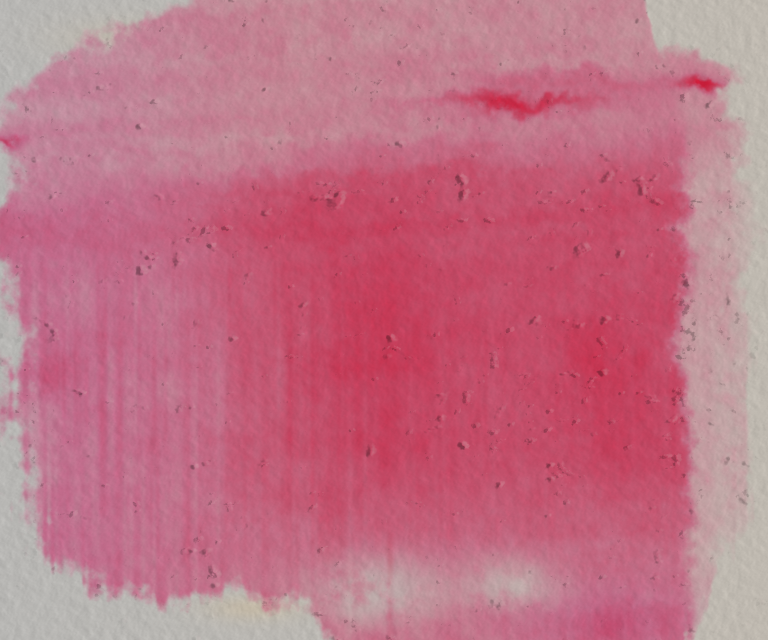
Give the GLSL for this texture, as a WebGL 2 fragment shader.

```glsl
#version 300 es
precision highp float;

#define PAPER vec3(0.73, 0.718, 0.697)
#define PALE vec3(0.765, 0.625, 0.635)
#define ROSE vec3(0.762, 0.43, 0.525)
#define CRIMSON vec3(0.762, 0.265, 0.375)
#define RED vec3(0.79, 0.12, 0.23)
#define CREAM vec3(0.8, 0.73, 0.61)
#define ASPECT 1.2
#define EDGE_ROUGH 0.1
#define STREAKS 0.34
#define GRAIN 0.17
#define CRUMBS 0.3

uniform vec2 u_resolution;
out vec4 fragColor;

float hash(vec2 p) {
    vec3 q = fract(p.xyx * vec3(0.1031, 0.103, 0.0973));
    q += dot(q, q.yzx + 33.33);
    return fract((q.x + q.y) * q.z);
}

float noise(vec2 p) {
    vec2 i = floor(p), f = fract(p);
    f = f * f * (3.0 - 2.0 * f);
    return mix(mix(hash(i), hash(i + vec2(1, 0)), f.x),
               mix(hash(i + vec2(0, 1)), hash(i + vec2(1, 1)), f.x), f.y);
}

float fbm(vec2 p) {
    float sum = 0.0, amp = 0.5;
    for (int i = 0; i < 4; i++) {
        sum += amp * noise(p);
        p = mat2(1.6, 1.2, -1.2, 1.6) * p + 7.3;
        amp *= 0.5;
    }
    return sum;
}

float rise(float a, float b, float x) { return smoothstep(a, b, x); }
float fall(float a, float b, float x) { return 1.0 - smoothstep(a, b, x); }

// Soft spot with center (x, y) and radii (rx, ry)
float blob(vec2 p, float x, float y, float rx, float ry) {
    vec2 d = (p - vec2(x, y)) / vec2(rx, ry);
    return exp(-dot(d, d));
}

// Signed inset from the rim of the painted patch
float outline(vec2 p) {
    float top = 0.845 + 0.09 * rise(0.0, 0.13, p.x) + 0.1 * rise(0.1, 0.36, p.x)
              - 0.13 * rise(0.83, 0.86, p.x) - 0.03 * rise(0.91, 0.95, p.x);
    float bottom = 0.15 - 0.085 * rise(0.03, 0.16, p.x) - 0.11 * rise(0.38, 0.47, p.x)
                 + 0.19 * rise(0.89, 0.945, p.x);
    float left = 0.015 + 0.04 * fall(0.1, 0.45, p.y)
               - 0.05 * blob(p, 0.0, 0.64, 0.2, 0.04) - 0.03 * blob(p, 0.0, 0.78, 0.2, 0.02);
    float right = 0.925 + 0.05 * rise(0.13, 0.22, p.y) - 0.035 * rise(0.78, 0.88, p.y);
    return min(min(p.x - left, right - p.x), min(p.y - bottom, top - p.y));
}

// Pigment strength: 0 pale, 0.5 rose, 1 crimson, 1.5 red
float pigment(vec2 p, float rough) {
    vec2 w = p + 0.07 * (rough - 0.47);
    float shoulder = 0.71 + 0.05 * rise(0.2, 0.5, p.x);
    float body = fall(shoulder - 0.08, shoulder + 0.05, w.y);
    float t = 0.27 + 0.21 * body + 0.4 * rise(0.16, 0.46, w.x) * body * rise(0.04, 0.32, w.y);
    t += 0.12 * rise(0.3, 0.7, p.x) * fall(0.74, 0.92, p.y) * (1.0 - body);
    // Broad stains
    t += 0.18 * blob(w, 0.34, 0.67, 0.15, 0.05) + 0.22 * blob(w, 0.49, 0.46, 0.08, 0.16);
    t += 0.26 * blob(w, 0.79, 0.43, 0.06, 0.09) + 0.14 * blob(w, 0.8, 0.3, 0.07, 0.05);
    t += 0.16 * blob(w, 0.05, 0.64, 0.14, 0.035) + 0.25 * blob(w, 0.07, 0.42, 0.03, 0.03);
    t += 0.25 * blob(w, 0.8, 0.03, 0.09, 0.035) + 0.5 * blob(p, 0.508, 0.09, 0.005, 0.06);
    // Thin places at the foot and lower left
    t -= 0.35 * (blob(w, 0.5, 0.08, 0.08, 0.05) + blob(w, 0.67, 0.09, 0.06, 0.04));
    t -= 0.2 * blob(w, 0.05, 0.28, 0.04, 0.12);
    // Right margin, rubbed almost bare
    float margin = rise(0.0, 0.03, w.x - 0.87 - 0.02 * fall(0.35, 0.5, p.y));
    t = mix(t, 0.08 + 0.18 * rise(0.72, 0.8, p.y), margin);
    // Red dashes near the top and at the left rim
    float slope = 0.837 + 0.03 * (p.x - 0.65);
    t += 0.7 * blob(w, 0.66, slope, 0.075, 0.018) + 0.35 * blob(w, 0.68, slope, 0.17, 0.014);
    t += 0.3 * blob(w, 0.75, 0.875, 0.2, 0.016) + 1.2 * blob(w, 0.918, 0.873, 0.025, 0.011);
    return t + 0.7 * blob(w, 0.005, 0.777, 0.02, 0.012);
}

// Height of irregular crumbs above the film
float crumbs(vec2 q, float chance) {
    float level = mix(0.75, 0.52, clamp(chance, 0.0, 1.0));
    return rise(level, level + 0.12, fbm(q * 36.0)) + 0.7 * rise(level, level + 0.12, fbm(q * 70.0 + 11.0));
}

void main() {
    vec2 p = gl_FragCoord.xy / u_resolution;
    vec2 q = p * vec2(ASPECT, 1.0);
    float rough = mix(fbm(q * 11.0), fbm(q * 48.0), 0.5);

    // Brush drags: vertical below, sideways above and at lower right
    float lower = fall(0.5, 0.66, p.y);
    float drag = lower * (noise(q * vec2(75, 3)) * 0.6 + noise(q * vec2(170, 5)) * 0.4 - 0.5);
    float sideways = max(1.0 - lower, blob(p, 0.82, 0.1, 0.12, 0.12));
    float t = pigment(p, rough) + 0.24 * (fbm(q * 23.0) - 0.47) + 0.16 * (fbm(q * 80.0) - 0.47);
    t += STREAKS * drag * mix(1.0, 0.4, rise(0.3, 0.6, p.x));
    t += 0.16 * sideways * (noise(q * vec2(5, 50) + 4.0 * rough) - 0.5);
    vec3 paint = mix(PALE, ROSE, clamp(t * 2.0, 0.0, 1.0));
    paint = mix(paint, CRIMSON, clamp(t * 2.0 - 1.0, 0.0, 1.0));
    paint = mix(paint, RED, clamp(t * 2.0 - 2.0, 0.0, 1.0));
    paint += vec3(-0.01, -0.01, 0.02) * (fall(0.05, 0.4, p.x) + blob(p, 0.8, 0.03, 0.12, 0.06));

    // Paper with cream stains along the rim
    vec3 paper = PAPER + vec3(0.03, 0.01, -0.015) * (p.x - 0.4);
    paper = mix(paper, CREAM, 0.5 * blob(p, 0.33, 0.05, 0.06, 0.02) + 0.3 * blob(p, 0.17, 0.94, 0.09, 0.03));

    // Film breaks up at the rim and wears through at foot and right
    float inset = outline(p) + EDGE_ROUGH * (rough + 0.3 * drag - 0.47);
    float worn = blob(p, 0.49, 0.08, 0.08, 0.05) + 0.8 * blob(p, 0.67, 0.09, 0.06, 0.04)
               + 0.8 * rise(0.89, 0.97, p.x) * fall(0.76, 0.86, p.y);
    float cover = rise(-0.016, 0.02, inset) * (1.0 - 0.75 * min(worn, 1.0) * rise(0.25, 0.6, rough));
    vec3 color = mix(paper, paint, cover);

    // Crumbs gather on the right ridge, left diagonal and rim
    float chance = 0.12 + 0.6 * blob(p, 0.885, 0.45, 0.018, 0.25) + 0.3 * exp(-inset * inset * 1600.0)
                 + 0.5 * blob(p, 0.24, 0.51 + 0.45 * p.x, 0.14, 0.025)
                 + 0.25 * (blob(p, 0.74, 0.38, 0.14, 0.16) + blob(p, 0.6, 0.69, 0.3, 0.03));
    vec2 lamp = vec2(0.0035, 0.001);
    float relief = clamp(crumbs(q - lamp, chance) - crumbs(q + lamp, chance), -1.0, 1.0);
    relief *= CRUMBS * mix(0.25, 1.0, cover);
    color *= 1.0 + min(relief, 0.0);
    color = mix(color, PALE * 1.08, max(relief, 0.0));

    // Grain lit from the right
    color *= 1.0 + GRAIN * (fbm(q * 85.0) - fbm((q + lamp) * 85.0));
    fragColor = vec4(clamp(color, 0.0, 1.0), 1.0);
}
```
